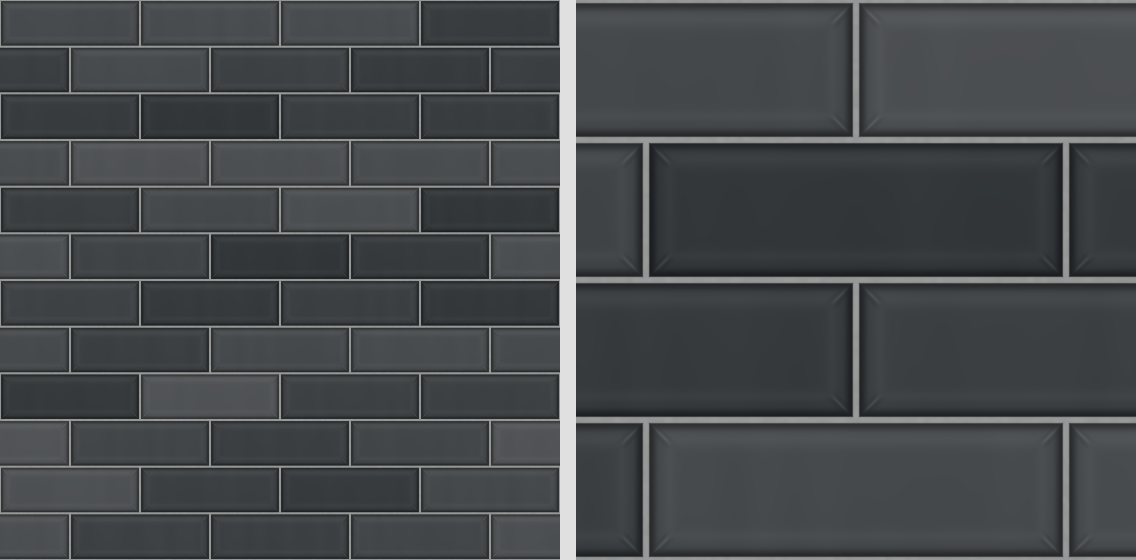
Left: the whole. Right: its middle third, enlarged.
This pattern is drawn by a Shadertoy shader. Its source:

```glsl
const vec2 TILES = vec2(4.0, 12.0);     // repeats across and down
const float JOINT = 0.0040;             // full grout width
const float BEVEL = 0.0115;             // width of the sloped rim
const float RIM_SHADE = 0.60;           // brightness at the outer edge
const float RIDGE_GLOW = 0.022;         // sheen where rim meets face
const float MITRE_GLOW = 0.045;         // crease at the corners
const float STREAK = 0.010;             // faint glaze unevenness
const vec3 GLAZE_DARK = vec3(0.188, 0.205, 0.217);
const vec3 GLAZE_LIGHT = vec3(0.328, 0.337, 0.347);
const vec3 GROUT = vec3(0.590, 0.595, 0.595);

float hash(vec2 p) {
    vec3 v = fract(vec3(p.xyx) * vec3(0.1031, 0.1030, 0.0973));
    v += dot(v, v.yzx + 33.33);
    return fract((v.x + v.y) * v.z);
}

float noise(vec2 p) {
    vec2 i = floor(p), f = fract(p);
    f = f * f * (3.0 - 2.0 * f);
    return mix(mix(hash(i), hash(i + vec2(1, 0)), f.x),
               mix(hash(i + vec2(0, 1)), hash(i + vec2(1, 1)), f.x), f.y);
}

vec3 glazedTile(vec2 local, vec2 inset, vec2 id) {
    // Individual tone, evenly spread with a mild pull to the middle
    float tone = mix(hash(id + 17.0), hash(id + 61.0), 0.22);
    vec3 color = mix(GLAZE_DARK, GLAZE_LIGHT, tone);

    // Soft vertical sheen and streaks on the face
    color += 0.10 * local.y;
    vec2 streakPos = local * vec2(55.0, 14.0) + id * 9.0;
    color += STREAK * (noise(streakPos) - 0.5);

    // Sloped rim: dark outside, bright on the inner ridge
    float depth = max(min(inset.x, inset.y), 0.0) / BEVEL;
    float slope = 1.0 - smoothstep(0.75, 1.15, depth);
    float ridge = exp(-pow((depth - 0.95) / 0.40, 2.0));
    color *= mix(RIM_SHADE, 1.0, smoothstep(0.0, 0.55, depth));
    color += RIDGE_GLOW * ridge;

    // Light from above on the horizontal slopes, shade on the ends
    float horizontal = smoothstep(-0.001, 0.001, inset.x - inset.y);
    color += slope * mix(-0.012, 0.014 * sign(local.y), horizontal);

    // Mitred corner creases with a shadow beside the highlight
    float diagonal = abs(inset.x - inset.y);
    float crease = exp(-pow(diagonal / 0.0011, 2.0));
    float creaseShade = exp(-pow((diagonal - 0.0028) / 0.0018, 2.0));
    float cornerFade = slope * smoothstep(0.1, 0.6, depth);
    color += cornerFade * (MITRE_GLOW * crease - 0.022 * creaseShade);
    return color;
}

void mainImage(out vec4 fragColor, in vec2 fragCoord) {
    vec2 uv = fragCoord / iResolution.xy;
    float pixel = 1.0 / min(iResolution.x, iResolution.y);

    // Running bond: every other course moves by half a tile
    vec2 grid = uv * TILES;
    float course = floor(grid.y);
    grid.x += 0.5 * (1.0 - mod(course, 2.0));
    vec2 id = vec2(mod(floor(grid.x), TILES.x), course);

    // Position in the tile and distance in from its sides
    vec2 local = (fract(grid) - 0.5) / TILES;
    vec2 inset = 0.5 / TILES - 0.5 * JOINT - abs(local);
    float edge = min(inset.x, inset.y);

    // Grout with fine grain and a soft shadow beside the tile
    vec3 grout = GROUT + 0.03 * (noise(uv * 260.0) - 0.5);
    grout *= 1.0 - 0.12 * smoothstep(-0.0012, 0.0, edge);

    float cover = smoothstep(-0.6 * pixel, 0.6 * pixel, edge);
    vec3 color = mix(grout, glazedTile(local, inset, id), cover);
    fragColor = vec4(color, 1.0);
}
```
